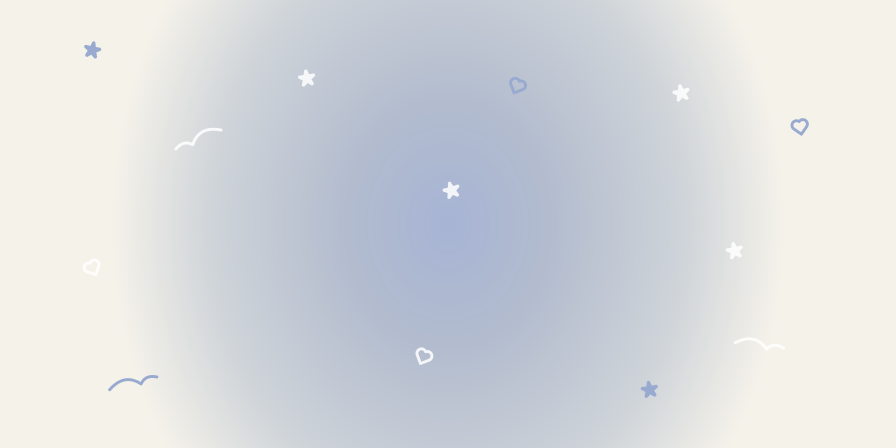
This background is drawn by a WebGL 1 fragment shader. Its source:

```glsl
precision highp float;
// Soft blue oval glow on cream, scattered with small stars, hearts and birds.

uniform vec2 u_resolution;

#define GLOW_CENTER vec2(1.0, 0.5)
#define GLOW_RADII vec2(0.752, 0.912)
#define MOTIF_UNIT 0.0026
#define STROKE 1.25
#define HEART_SIZE 11.0
#define ARM_LENGTH 6.2
#define WHITE_OPACITY 0.85
#define FIRST_HEART 6
#define FIRST_BIRD 10
#define MOTIF_COUNT 13

const vec3 CREAM = vec3(0.961, 0.949, 0.918);
const vec3 MIST = vec3(0.812, 0.831, 0.851);
const vec3 SLATE = vec3(0.700, 0.737, 0.808);
const vec3 CORE = vec3(0.653, 0.706, 0.835);
const vec3 INK_BLUE = vec3(0.596, 0.667, 0.812);

// Each motif holds its position, tilt and tone (0 blue, 1 white).
vec4 motifs[MOTIF_COUNT];

void placeMotifs() {
  // stars
  motifs[0] = vec4(0.206, 0.888, -0.20, 0.0);
  motifs[1] = vec4(0.685, 0.825, 0.15, 1.0);
  motifs[2] = vec4(1.521, 0.792, 0.20, 1.0);
  motifs[3] = vec4(1.008, 0.575, 0.28, 1.0);
  motifs[4] = vec4(1.640, 0.440, 0.20, 1.0);
  motifs[5] = vec4(1.450, 0.130, 0.15, 0.0);
  // hearts
  motifs[6] = vec4(1.154, 0.807, -0.42, 0.0);
  motifs[7] = vec4(1.786, 0.716, 0.18, 0.0);
  motifs[8] = vec4(0.207, 0.401, 0.48, 1.0);
  motifs[9] = vec4(0.945, 0.203, -0.42, 1.0);
  // birds, placed by the joint of their wings
  motifs[10] = vec4(0.430, 0.677, -0.66, 1.0);
  motifs[11] = vec4(0.315, 0.143, 0.00, 0.0);
  motifs[12] = vec4(1.711, 0.221, -0.38, 1.0);
}

vec3 glowColor(vec2 p) {
  float r = length((p - GLOW_CENTER) / GLOW_RADII);
  vec3 color = mix(CORE, SLATE, clamp(r / 0.3, 0.0, 1.0));
  color = mix(color, MIST, clamp((r - 0.3) / 0.4, 0.0, 1.0));
  return mix(color, CREAM, clamp((r - 0.7) / 0.3, 0.0, 1.0));
}

// Five tapered, rounded arms folded into one sector.
float starDistance(vec2 p) {
  float sector = 6.28319 / 5.0;
  float angle = mod(atan(p.x, p.y + 1e-5) + 0.5 * sector, sector) - 0.5 * sector;
  vec2 q = length(p) * vec2(cos(angle), sin(angle));
  float along = clamp(q.x / ARM_LENGTH, 0.0, 1.0);
  return length(q - vec2(along * ARM_LENGTH, 0.0)) - mix(3.4, 1.5, along);
}

// Heart outline made of round lobes and straight sides.
float heartDistance(vec2 p) {
  p = p / HEART_SIZE + vec2(0.0, 0.55);
  p.x = abs(p.x);
  float d;
  if (p.x + p.y > 1.0) {
    d = length(p - vec2(0.25, 0.75)) - 0.35355;
  } else {
    float side = length(p - 0.5 * max(p.x + p.y, 0.0));
    d = min(length(p - vec2(0.0, 1.0)), side) * sign(p.x - p.y);
  }
  return abs(d) * HEART_SIZE - STROKE;
}

float segmentDistance(vec2 p, vec2 a, vec2 b) {
  vec2 ab = b - a;
  return length(p - a - ab * clamp(dot(p - a, ab) / dot(ab, ab), 0.0, 1.0));
}

// Curved stroke from the joint at the origin to the wing tip.
float wingDistance(vec2 p, vec2 bend, vec2 tip) {
  float d = 1e3;
  vec2 last = vec2(0.0);
  for (int i = 1; i <= 10; i++) {
    float t = float(i) / 10.0;
    vec2 next = 2.0 * t * (1.0 - t) * bend + t * t * tip;
    d = min(d, segmentDistance(p, last, next));
    last = next;
  }
  return d - STROKE;
}

float birdDistance(vec2 p) {
  float longWing = wingDistance(p, vec2(-14.5, 9.5), vec2(-27.0, -5.0));
  float shortWing = wingDistance(p, vec2(3.5, 8.0), vec2(13.5, 6.0));
  return min(longWing, shortWing);
}

void main() {
  vec2 p = gl_FragCoord.xy / u_resolution.y;
  float pixel = 1.0 / (u_resolution.y * MOTIF_UNIT);
  vec3 color = glowColor(p);

  placeMotifs();
  for (int i = 0; i < MOTIF_COUNT; i++) {
    vec4 motif = motifs[i];
    vec2 q = (p - motif.xy) / MOTIF_UNIT;
    if (i == FIRST_BIRD) q.x = -q.x; // this bird flies the other way
    float c = cos(motif.z), s = sin(motif.z);
    q = mat2(c, -s, s, c) * q;

    float d;
    if (i < FIRST_HEART) d = starDistance(q);
    else if (i < FIRST_BIRD) d = heartDistance(q);
    else d = birdDistance(q);

    float cover = clamp(0.5 - d / pixel, 0.0, 1.0);
    vec3 ink = mix(INK_BLUE, vec3(1.0), motif.w);
    color = mix(color, ink, cover * mix(1.0, WHITE_OPACITY, motif.w));
  }
  gl_FragColor = vec4(color, 1.0);
}
```
